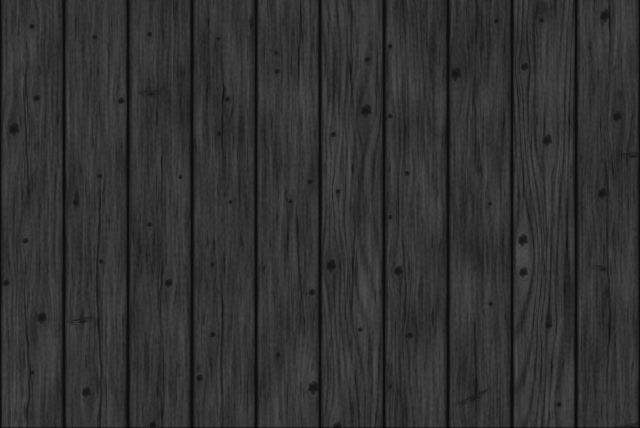
Write a Shadertoy shader that draws this texture.

```glsl
// Ten upright boards of charcoal-stained timber with dark seams between them.
// Stretched gradient noise gives the grain; hashed knots bend it and leave dark
// spots or slanted branch scars, and a broken crack follows each board's pith.

const float BOARDS = 10.0;
const float KNOT_SPACING = 0.95;
const vec3 WOOD = vec3(0.202);
const vec3 SEAM = vec3(0.055);
const vec3 SCAR = vec3(0.075);

// Per board: crack position across it, and strength of the growth rings
const float PITH[10] = float[](0.42, 0.55, 0.52, 0.47, 0.67, 0.50, 0.30, 0.43, 0.52, 0.50);
const float FIGURE[10] = float[](0.35, 0.15, 0.1, 0.15, 0.15, 0.7, 0.5, 0.25, 1.0, 0.25);

float hash(vec2 p) {
    vec3 q = fract(p.xyx * vec3(0.1031, 0.1030, 0.0973));
    q += dot(q, q.yzx + 33.33);
    return fract((q.x + q.y) * q.z);
}

vec2 gradientAt(vec2 cell) {
    float a = 6.2832 * hash(cell);
    return vec2(cos(a), sin(a));
}

float gradientNoise(vec2 p) {
    vec2 i = floor(p), f = p - i;
    vec2 u = f * f * f * (f * (f * 6.0 - 15.0) + 10.0);
    vec2 e = vec2(1.0, 0.0);
    float low = mix(dot(gradientAt(i), f), dot(gradientAt(i + e), f - e), u.x);
    float high = mix(dot(gradientAt(i + e.yx), f - e.yx),
                     dot(gradientAt(i + e.xx), f - e.xx), u.x);
    return mix(low, high, u.y);
}

// Dark round knot with a soft halo and a ragged outline
float knotSpot(vec2 d, float radius, float px) {
    float r = length(d * vec2(1.0, 0.85)) + radius * 0.5 * gradientNoise(d * 14.0 + 40.0);
    float core = 1.0 - smoothstep(radius * 0.6 - px, radius + px, r);
    float rings = 0.5 + 0.5 * cos(r / radius * 7.0);
    return 0.85 * core + 0.3 * rings * exp(-r * r / (radius * radius * 3.0));
}

// Slanted, streaky scar left by a branch
float branchScar(vec2 d, float slant, float reach) {
    d.y -= slant * d.x + 0.5 * d.x * d.x;
    float streaks = gradientNoise(vec2(d.x * 7.0, d.y * 32.0) + 70.0);
    float body = 1.0 - smoothstep(0.3, 1.0, length(d / vec2(reach, 0.075)) + 0.5 * streaks);
    return body * clamp(0.5 + 1.3 * streaks, 0.0, 1.0);
}

// Broken hairline crack with frayed dark streaks beside it
float pithCrack(vec2 p, float pith, float id, float px) {
    float drift = 0.08 * gradientNoise(vec2(p.y * 0.7, id * 5.3))
                + 0.02 * gradientNoise(vec2(p.y * 5.0, id * 3.7));
    float d = abs(p.x - pith - drift);
    float open = smoothstep(-0.25, 0.2, gradientNoise(vec2(p.y * 0.6, id * 7.9 + 0.5)));
    float line = 1.0 - smoothstep(0.004, 0.012 + px, d);
    float fray = smoothstep(0.12, 0.45, gradientNoise(vec2(p.x * 22.0 + id * 9.0, p.y * 2.2)));
    return open * (0.55 * line + 0.5 * fray * exp(-d * d * 70.0));
}

// Brightness offset from pores, streaks, growth rings and weathering
float grainTone(vec2 p, float across, float id, float figure) {
    vec2 g = vec2(across + id * 17.0, p.y + id * 5.0);
    float tone = 0.060 * gradientNoise(g * vec2(25.0, 1.6));
    tone += 0.055 * gradientNoise(g * vec2(11.0, 0.5));
    tone += 0.050 * gradientNoise(vec2(p.x * 2.0 + id * 11.0, p.y * 0.9));
    tone += 0.035 * gradientNoise(vec2(p.x * 23.0 + id * 31.0, p.y * 15.0));
    float ring = across * 7.0 + 6.0 * gradientNoise(g * vec2(1.3, 0.22));
    float lateWood = pow(0.5 + 0.5 * sin(6.2832 * ring), 3.0);
    tone += figure * 0.065 * (0.3 - lateWood);
    float pores = smoothstep(0.28, 0.5, gradientNoise(g * vec2(19.0, 2.6) + 9.0));
    return tone - 0.045 * pores;
}

void mainImage(out vec4 fragColor, in vec2 fragCoord) {
    // One unit is a board's width
    float px = BOARDS / iResolution.x;
    vec2 canvas = fragCoord * px;
    float id = clamp(floor(canvas.x), 0.0, BOARDS - 1.0);
    vec2 p = vec2(canvas.x - id, canvas.y);
    float pith = PITH[int(id)];
    float figure = FIGURE[int(id)];

    // Knots: mark the surface and push the grain aside
    float scar = 0.0, bend = 0.0;
    for (float i = 0.0; i < 8.0; i++) {
        vec2 key = vec2(id * 3.0 + 1.0, i * 7.0 + 2.0);
        float kind = hash(key + 11.0);
        float size = hash(key + 23.0);
        vec2 center = vec2(clamp(pith + 0.75 * (hash(key) - 0.5), 0.1, 0.9),
                           (i + hash(key + 5.0)) * KNOT_SPACING);
        vec2 d = p - center;
        float radius = mix(0.028, 0.085, size * size) * (0.9 + 0.3 * figure);
        if (kind < 0.2 && figure < 0.5) {
            scar = max(scar, branchScar(d, mix(-0.1, 0.5, size), mix(0.22, 0.4, size)));
        } else if (kind < 0.88) {
            scar = max(scar, knotSpot(d, radius, px));
        }
        vec2 spread = d * vec2(1.0, 0.4) / (radius * 2.6);
        bend += d.x * 0.8 * exp(-dot(spread, spread));
    }
    scar = max(scar, pithCrack(p, pith, id, px));

    // Timber, with a slight difference in tone between boards
    float tone = grainTone(p, p.x - bend, id, figure);
    tone += 0.016 * (hash(vec2(id, 91.0)) - 0.5) + 0.008 * figure;
    vec3 color = mix(WOOD + tone, SCAR, clamp(scar, 0.0, 0.92));

    // Rounded board edges, seams, and a thin shadow at the lower end
    float edge = min(p.x, 1.0 - p.x);
    color *= 1.0 - 0.35 * exp(-edge * edge / 0.0025);
    color += 0.018 * exp(-pow((p.x - 0.065) / 0.018, 2.0));
    float seamHalf = 0.017 + 0.008 * gradientNoise(vec2(p.y * 2.0, floor(canvas.x + 0.5) * 4.3));
    color = mix(SEAM, color, smoothstep(seamHalf - 0.5 * px, seamHalf + px, edge));
    color *= mix(0.6, 1.0, smoothstep(0.0, 0.03, p.y));
    fragColor = vec4(clamp(color, 0.0, 1.0), 1.0);
}
```
